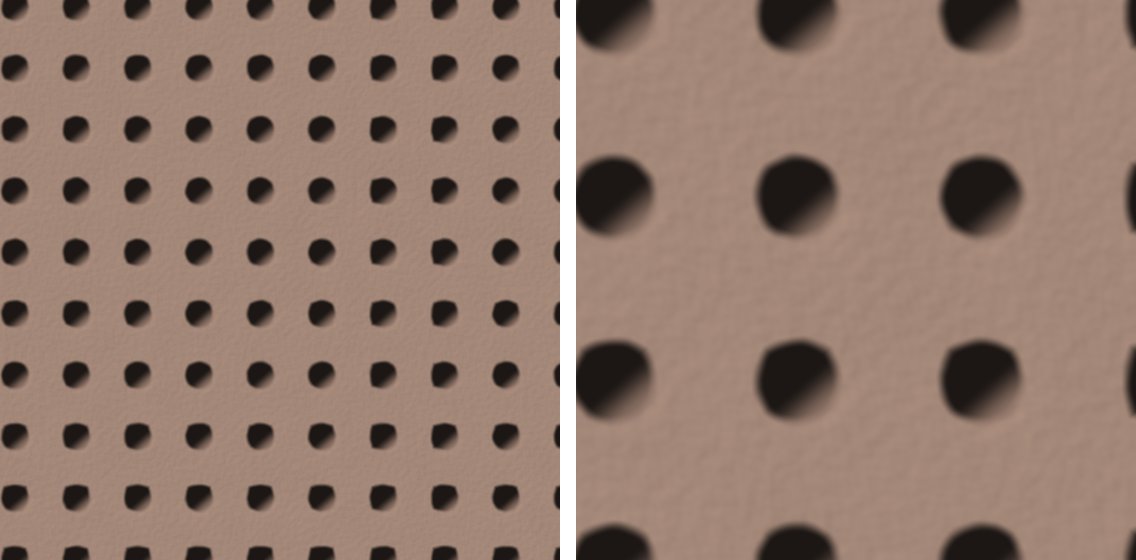
Left: the whole. Right: its middle third, enlarged.
This pattern is drawn by a WebGL 1 fragment shader. Its source:

```glsl
precision highp float;
// Tan perforated board: a square grid of soft round holes with a lit lower-right wall.

uniform vec2 u_resolution;

const float PITCH = 0.1096;                   // hole spacing, canvas units
const vec2 FIRST_HOLE = vec2(0.0267, 0.0013); // centre of the lower-left hole
const float HOLE_RADIUS = 0.0242;
const float EDGE_SOFTNESS = 0.0042;
const float MAX_FLATTENING = 0.65;            // squareness of left and top sides
const float WOBBLE = 0.0011;                  // roughness of the hole outline
const vec2 WALL_DIRECTION = vec2(0.66, -0.75);
const vec3 BOARD_COLOR = vec3(0.640, 0.530, 0.470);
const vec3 HOLE_COLOR = vec3(0.110, 0.090, 0.080);
const vec3 WALL_COLOR = vec3(0.530, 0.430, 0.380);
const float GRAIN_SCALE = 95.0;
const float GRAIN_STRENGTH = 0.035;
const float MOTTLE_STRENGTH = 0.014;

float hash(vec2 p) {
  vec3 q = fract(vec3(p.xyx) * 0.1031);
  q += dot(q, q.yzx + 33.33);
  return fract((q.x + q.y) * q.z);
}

vec2 gradient(vec2 cell) {
  float angle = 6.28318 * hash(cell);
  return vec2(cos(angle), sin(angle));
}

float gradientNoise(vec2 p) {
  vec2 i = floor(p);
  vec2 f = fract(p);
  vec2 w = f * f * f * (f * (f * 6.0 - 15.0) + 10.0);
  vec2 e = vec2(1.0, 0.0);
  float a = dot(gradient(i), f);
  float b = dot(gradient(i + e.xy), f - e.xy);
  float c = dot(gradient(i + e.yx), f - e.yx);
  float d = dot(gradient(i + e.xx), f - e.xx);
  return mix(mix(a, b, w.x), mix(c, d, w.x), w.y);
}

float grainHeight(vec2 p) {
  return gradientNoise(p) + 0.5 * gradientNoise(p * 2.03 + 17.0);
}

// Signed distance to a hole whose left and top sides flatten by column and row.
float holeDistance(vec2 p, vec2 cell) {
  float left = hash(vec2(cell.x + 5.0, 11.0)) * smoothstep(0.0, -0.012, p.x);
  float top = hash(vec2(cell.y + 3.0, 29.0)) * smoothstep(0.0, 0.012, p.y);
  float square = max(abs(p.x), abs(p.y)) * 1.08;
  float radius = mix(length(p), square, MAX_FLATTENING * max(left, top));
  float wobble = WOBBLE * gradientNoise(p * 75.0 + cell * 7.3 + 40.0);
  return radius - HOLE_RADIUS + wobble;
}

vec3 boardColor(vec2 uv) {
  // Fine embossed grain lit from the upper left, over a faint broad mottle
  vec2 p = uv * GRAIN_SCALE;
  float relief = grainHeight(p) - grainHeight(p + vec2(-0.3, 0.3));
  float mottle = gradientNoise(uv * 18.0 + 60.0);
  return BOARD_COLOR * (1.0 + GRAIN_STRENGTH * relief + MOTTLE_STRENGTH * mottle);
}

void main() {
  vec2 uv = gl_FragCoord.xy / min(u_resolution.x, u_resolution.y);
  float pixel = 1.0 / min(u_resolution.x, u_resolution.y);

  // Repeat the hole on a square grid
  vec2 grid = (uv - FIRST_HOLE) / PITCH + 0.5;
  vec2 cell = floor(grid);
  vec2 p = (fract(grid) - 0.5) * PITCH;

  // Dark interior with light reaching the far wall
  float along = dot(p, WALL_DIRECTION) / HOLE_RADIUS;
  along += 0.12 * (hash(cell + 80.0) - 0.5);
  vec3 inside = mix(HOLE_COLOR, WALL_COLOR, smoothstep(0.08, 1.0, along));

  float soft = max(EDGE_SOFTNESS, pixel);
  float dist = holeDistance(p, cell);
  float hole = 1.0 - smoothstep(-soft, soft, dist);

  // Faint worn highlight just outside the lit rim
  float rim = smoothstep(0.006, 0.0, abs(dist - 0.006)) * smoothstep(0.5, 1.2, along);
  vec3 color = boardColor(uv) * (1.0 + 0.025 * rim);

  gl_FragColor = vec4(mix(color, inside, hole), 1.0);
}
```
